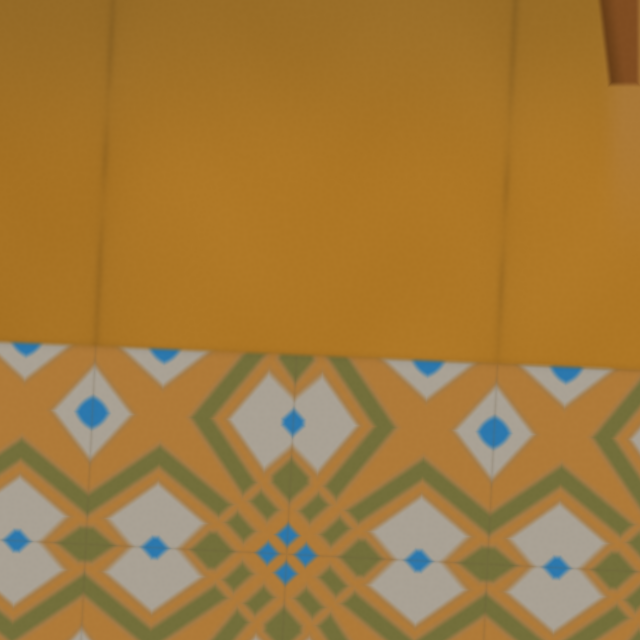
Write a WebGL 1 fragment shader that draws this pattern.

```glsl
precision highp float;
// Ochre plaster wall above a band of slightly tilted geometric tiles.
// Tile space is mirrored into one octant, where diamonds and bands are
// distance functions; faint seams, grain and a wooden post finish the scene.
uniform vec2 u_resolution;

float soft;

float fill(float d) { return 1.0 - smoothstep(-soft, soft, d); }

float diamond(vec2 p, vec2 r) {
  p = abs(p);
  return (p.x / r.x + p.y / r.y - 1.0) * r.x * r.y / length(r);
}

float box(vec2 p, vec2 r) {
  p = abs(p) - r;
  return max(p.x, p.y);
}

float hash(vec2 p) {
  return fract(sin(dot(p, vec2(127.1, 311.7))) * 4375.85);
}

// Distance to the nearest scattered point
float cellular(vec2 p) {
  float nearest = 1.0;
  for (int j = -1; j <= 1; j++) {
    for (int i = -1; i <= 1; i++) {
      vec2 cell = floor(p) + vec2(float(i), float(j));
      vec2 site = cell + vec2(hash(cell), hash(cell + 37.0));
      nearest = min(nearest, length(p - site));
    }
  }
  return nearest;
}

float mottling(vec2 p) {
  return sin(p.x * 11.0 + 2.0 * sin(p.y * 7.0))
       + 0.6 * sin(p.y * 23.0 + 2.0 * sin(p.x * 17.0));
}

vec3 tileColor(vec2 q) {
  // Mirror both axes, then fold over the diagonal
  q = abs(mod(q + 1.0, 2.0) - 1.0);
  float a = max(q.x, q.y), b = min(q.x, q.y);
  vec2 o = vec2(a, b);
  float radial = (a + b) * 0.7071, side = (a - b) * 0.7071;
  float along = abs(a - 0.656);

  // Green: chevron frame, joint diamonds and the spokes of the star
  float chevron = max((abs(b + 0.75 * along - 0.456) - 0.05) * 0.8,
                      (0.523 - a - b) * 0.7071);
  float joint = max(diamond(o - vec2(1.0, 0.0), vec2(0.141, 0.108)), b - 0.083);
  float spoke = box(vec2(radial - 0.255, side - 0.079), vec2(0.062, 0.036));
  float bud = max(diamond(o - vec2(0.37, 0.0), vec2(0.105)), b - 0.088);
  float green = min(min(chevron, joint), min(spoke, bud));

  // White: paired petals and the lone diamonds
  float petal = (max((b - 0.133) / 0.187, (0.133 - b) / 0.257)
              + along / 0.24 - 1.0) * 0.148;
  float lone = diamond(o - vec2(1.0, 0.656), vec2(0.195, 0.232));
  float white = min(petal, lone);

  // Blue: star core, petal hearts and diamond hearts
  float core = diamond(o - vec2(0.095, 0.0), vec2(0.055));
  float heart = max(diamond(o - vec2(0.656, 0.0), vec2(0.066)), b - 0.052);
  float blob = mix(length(o - vec2(1.0, 0.656)) - 0.074,
                   diamond(o - vec2(1.0, 0.656), vec2(0.088)), 0.5);
  float blue = min(min(core, heart), blob);

  vec3 col = vec3(0.69, 0.48, 0.22);
  col = mix(col, vec3(0.63, 0.48, 0.29), 0.8 * fill(min(white, green) - 0.02));
  col = mix(col, vec3(0.45, 0.435, 0.23), fill(green));
  col = mix(col, vec3(0.665, 0.635, 0.585), fill(white));
  col = mix(col, vec3(0.17, 0.47, 0.68), fill(blue));

  // Grout seams along the tile borders
  float seam = fill(min(b, 1.0 - a));
  return mix(col, vec3(0.4, 0.34, 0.24), 0.33 * seam);
}

void main() {
  vec2 p = gl_FragCoord.xy / u_resolution;
  soft = max(0.018, 3.2 / u_resolution.y);

  // Tilted tile space centred on the star
  vec2 d = (p - vec2(0.448, 0.134)) / 0.3142;
  vec2 q = vec2(dot(d, vec2(0.9988, -0.0498)), dot(d, vec2(0.0498, 0.9988)));

  // Plaster, darker toward the top and the left
  vec3 wall = mix(vec3(0.68, 0.465, 0.145), vec3(0.595, 0.425, 0.155),
                  smoothstep(0.68, 1.05, p.y));
  wall *= 0.97 + 0.04 * smoothstep(0.0, 0.4, p.x);
  wall += 0.004 * mottling(p);

  // Faint plaster joints that fade in and out
  float crack = abs(mod(q.x, 2.0) - 1.0);
  float wear = 0.6 + 0.4 * sin(p.y * 19.0 + 3.0 * sin(p.y * 8.0 + p.x));
  wall *= 1.0 - 0.07 * wear * exp(-crack * crack * 2500.0) - 0.03 * exp(-crack * 15.0);
  float glow = smoothstep(0.93, 0.98, p.x) * smoothstep(0.55, 0.83, p.y);
  wall = mix(wall, vec3(0.68, 0.49, 0.26), 0.6 * glow);

  float edge = q.y - 0.992 - 0.006 * q.x;
  vec3 col = mix(wall, tileColor(q), fill(edge));
  col *= 1.0 - 0.05 * exp(-edge * edge * 2000.0);

  // Wooden post with a dark flank
  float left = 0.953 - 0.12 * (p.y - 0.868);
  float post = max(max(left - p.x, p.x - 0.998), 0.868 - p.y);
  vec3 wood = mix(vec3(0.4, 0.24, 0.09), vec3(0.5, 0.3, 0.13),
                  smoothstep(0.0, 0.028, p.x - left));
  col = mix(col, wood, fill(post * 3.0));

  // Fine surface grain
  col += 0.008 * (cellular(p * 110.0) - 0.45);
  gl_FragColor = vec4(col, 1.0);
}
```
